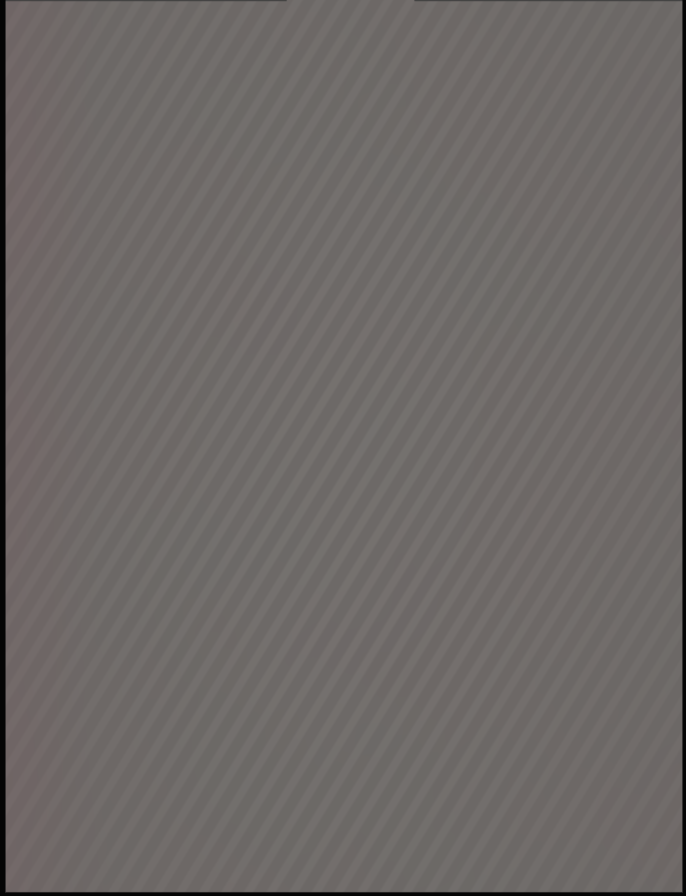
Give the GLSL for this pattern, as a Shadertoy shader.

```glsl
// Fine diagonal grey stripes with a soft central sheen and a thin dark frame.
#define PERIOD 0.02526      // horizontal stripe spacing, in canvas heights
#define SLOPE 1.63          // rise over run of the stripes
#define PHASE 0.873         // stripe offset, in periods
#define STRIPE_WIDTH 0.42   // light share of one period
#define BASE vec3(0.425, 0.408, 0.400)
#define STRIPE_GAIN vec3(0.031, 0.031, 0.030)
#define FRAME vec3(0.020)
#define FRAME_LEFT 0.0062
#define FRAME_RIGHT 0.0040
#define FRAME_BOTTOM 0.0042
#define TOP_LINE 0.0014
#define TOP_GAP vec2(0.418, 0.604) // break in the top line, in canvas widths

// Coverage of the light bands, with soft edges.
float stripes(vec2 p, float pixel) {
    float phase = (p.x - p.y / SLOPE) / PERIOD - PHASE;
    float fromCentre = abs(fract(phase + 0.5) - 0.5);
    float blur = 0.06 + 0.5 * pixel / PERIOD;
    return 1.0 - smoothstep(-blur, blur, fromCentre - 0.5 * STRIPE_WIDTH);
}

// Slow uneven tint from layered sines.
float mottle(vec2 p) {
    float sum = 0.0, gain = 0.5;
    for (int i = 0; i < 4; i++) {
        sum += gain * sin(p.x + 1.7 * sin(p.y)) * sin(p.y + 0.8);
        p = mat2(1.5, 1.1, -1.1, 1.5) * p + 2.3;
        gain *= 0.5;
    }
    return sum;
}

// Coverage of the side and bottom frame.
float frame(vec2 p, float aspect, float pixel) {
    float inside = min(min(p.x - FRAME_LEFT, aspect - FRAME_RIGHT - p.x),
                       p.y - FRAME_BOTTOM);
    float blur = max(0.0011, 0.5 * pixel);
    return 1.0 - smoothstep(-blur, blur, inside);
}

// Coverage of the broken hairline along the top.
float topLine(vec2 p, float aspect, float pixel) {
    float band = clamp((p.y - 1.0 + TOP_LINE) / pixel + 0.5, 0.0, 1.0);
    vec2 gap = TOP_GAP * aspect;
    float broken = smoothstep(gap.x - pixel, gap.x + pixel, p.x)
                 * (1.0 - smoothstep(gap.y - pixel, gap.y + pixel, p.x));
    return band * (1.0 - broken);
}

void mainImage(out vec4 fragColor, in vec2 fragCoord) {
    float pixel = 1.0 / iResolution.y;
    vec2 p = fragCoord * pixel;
    float aspect = iResolution.x * pixel;
    vec2 uv = fragCoord / iResolution.xy;

    // Stripes are clearest near the centre and fade to the sides.
    vec2 d = (uv - 0.5) * vec2(1.7, 1.15);
    float sheen = exp(-1.6 * dot(d, d));
    vec3 color = BASE + STRIPE_GAIN * stripes(p, pixel) * mix(0.40, 1.0, sheen);
    color += 0.006 * (sheen - 0.5);

    // Warm left edge and faint mottling.
    float warmth = 1.0 - smoothstep(0.0, 0.16, uv.x);
    color += vec3(0.010, -0.010, -0.004) * warmth;
    color += vec3(0.004, -0.003, -0.001) * mottle(p * 9.0);

    // Frame.
    color = mix(color, vec3(0.24), 0.85 * topLine(p, aspect, pixel));
    color = mix(color, FRAME, frame(p, aspect, pixel));
    fragColor = vec4(color, 1.0);
}
```
